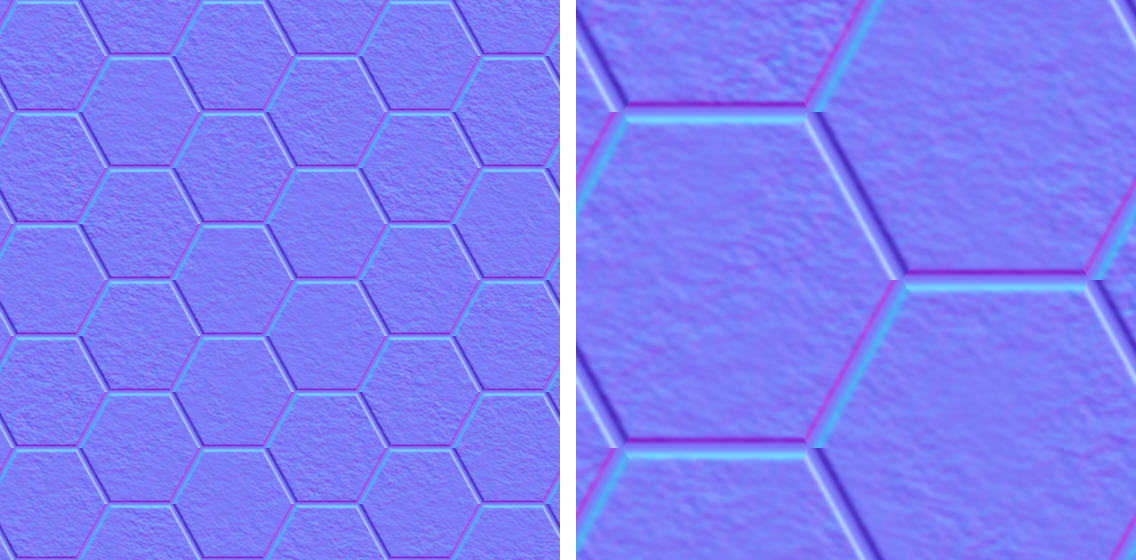
Left: the whole. Right: its middle third, enlarged.
Give the GLSL for this texture map, as a Shadertoy shader.

```glsl
const vec2 REPEATS = vec2(3.0, 5.0);          // lattice periods across and down
const vec2 PERIOD = vec2(1.7320508, 1.0);     // one period, hexagon height = 1
const vec2 FIRST_CENTER = vec2(0.4330127, 0.5);
const vec2 SLANT = vec2(0.8660254, 0.5);      // normal of the slanted sides

const vec3 FLAT_COLOR = vec3(0.49, 0.49, 0.97);
const vec2 TILT_GAIN = vec2(0.27, 0.36);      // red and green change per unit tilt
const vec2 BLUE_SLOPE = vec2(0.04, 0.11);
const float BLUE_LOSS = 0.08;

const vec2 LEVEL_TILT = vec2(0.1, 0.9);       // bevel tilt on the level sides
const vec2 LIT_TILT = vec2(0.68, 0.8);        // on sides facing along the light
const vec2 CROSS_TILT = vec2(0.6, 0.52);      // on sides facing across the light

const float BEVEL_CENTER = 0.023;             // distance of the bevel from the side
const float BEVEL_THIN = 0.0105;              // falloff of the bevel profile
const float BEVEL_WIDE = 0.0155;

const float GRAIN_TILT = 0.21;
const float GRAIN_STEP = 0.008;
const vec2 GRAIN_AXIS = vec2(0.96, -0.28);    // direction of the faint ridges
const float GRAIN_STRETCH = 0.75;

vec2 hash2(vec2 p) {
    vec3 h = fract(p.xyx * vec3(0.1031, 0.1030, 0.0973));
    h += dot(h, h.yzx + 33.33);
    return fract((h.xx + h.yz) * h.zy);
}

float cornerSlope(vec2 cell, vec2 offset) {
    float angle = 6.2831853 * hash2(cell).x;
    return dot(vec2(cos(angle), sin(angle)), offset);
}

float gradientNoise(vec2 p) {
    vec2 cell = floor(p), f = fract(p);
    vec2 w = f * f * f * (f * (f * 6.0 - 15.0) + 10.0);
    const vec2 e = vec2(1.0, 0.0);
    float low = mix(cornerSlope(cell, f), cornerSlope(cell + e, f - e), w.x);
    float high = mix(cornerSlope(cell + e.yx, f - e.yx),
                     cornerSlope(cell + e.xx, f - e.xx), w.x);
    return mix(low, high, w.y);
}

// Plaster-like height; each octave keeps a similar steepness
float grainHeight(vec2 p) {
    vec2 across = vec2(-GRAIN_AXIS.y, GRAIN_AXIS.x);
    vec2 q = vec2(dot(p, GRAIN_AXIS) * GRAIN_STRETCH, dot(p, across));
    float height = 0.0, frequency = 10.0, weight = 0.35;
    for (int i = 0; i < 3; i++) {
        height += weight * gradientNoise(q * frequency + float(i) * 17.3) / frequency;
        frequency *= 1.9;
        weight += 0.14;
    }
    return height;
}

vec2 grainTilt(vec2 p) {
    float h = grainHeight(p);
    return -vec2(grainHeight(p + vec2(GRAIN_STEP, 0.0)) - h,
                 grainHeight(p + vec2(0.0, GRAIN_STEP)) - h) / GRAIN_STEP;
}

// Position from the nearest hexagon center in xy, wrapped tile id in zw
vec4 hexCell(vec2 p) {
    vec2 a = (p - FIRST_CENTER) / PERIOD;
    vec2 b = a - 0.5;
    vec2 idA = floor(a + 0.5), idB = floor(b + 0.5);
    vec2 localA = (a - idA) * PERIOD, localB = (b - idB) * PERIOD;
    return dot(localA, localA) < dot(localB, localB)
        ? vec4(localA, mod(idA, REPEATS))
        : vec4(localB, mod(idB, REPEATS) + 0.5);
}

void mainImage(out vec4 fragColor, in vec2 fragCoord) {
    vec2 p = fragCoord / iResolution.xy * REPEATS * PERIOD;
    float pixel = REPEATS.y / iResolution.y;
    vec4 cell = hexCell(p);
    vec2 local = cell.xy;

    // Nearest side, its outward normal and its bevel tilt
    vec2 side = vec2(local.x < 0.0 ? -1.0 : 1.0, local.y < 0.0 ? -1.0 : 1.0);
    float slanted = dot(abs(local), SLANT);
    bool level = abs(local.y) > slanted;
    vec2 outward = level ? vec2(0.0, side.y) : SLANT * side;
    vec2 bevelTilt = level ? LEVEL_TILT * vec2(-side.y, side.y)
        : side * (side.x == side.y ? LIT_TILT : CROSS_TILT);
    float edge = 0.5 - max(abs(local.y), slanted);

    // Soft bevel, broader on the sides that face up and left
    float facing = smoothstep(-0.5, 1.0, dot(outward, vec2(-SLANT.x, SLANT.y)));
    float falloff = max(mix(BEVEL_THIN, BEVEL_WIDE, facing), 0.7 * pixel);
    float offset = (edge - BEVEL_CENTER) / falloff;
    float bevel = exp(-offset * offset);

    // Grain differs in strength per tile and fades in patches
    vec2 seed = hash2(cell.zw * 2.0 + 5.0);
    vec2 grainPoint = local + seed * 19.0 + 3.0;
    float patches = 0.5 + gradientNoise(grainPoint * 3.0);
    float strength = mix(0.7, 1.15, seed.x) * mix(0.5, 1.4, clamp(patches, 0.0, 1.0));
    strength *= smoothstep(0.0, 0.05, edge);

    vec2 tilt = bevelTilt * bevel + grainTilt(grainPoint) * GRAIN_TILT * strength;
    vec3 color = FLAT_COLOR;
    color.rg += tilt * TILT_GAIN;
    color.b += dot(tilt, BLUE_SLOPE) - BLUE_LOSS * dot(tilt, tilt);
    fragColor = vec4(clamp(color, 0.0, 1.0), 1.0);
}
```
